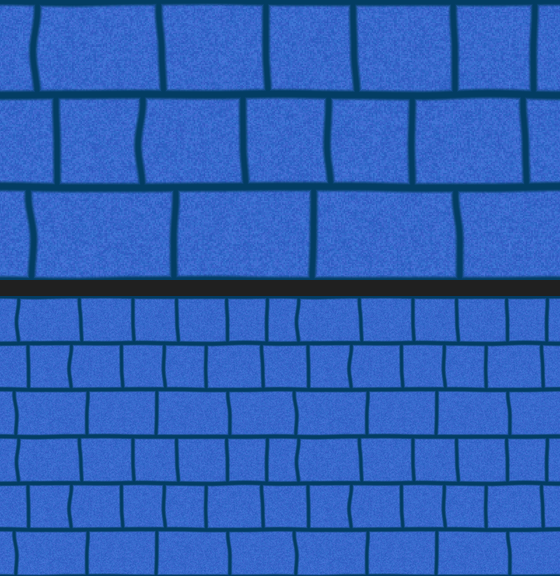
Top: one tile. Bottom: repeated 2 by 2.
A Shadertoy shader for this pattern:

```glsl
// Grainy blue blocks in three uneven courses, divided by soft wavering dark joints.

const float TAU = 6.2831853;
const float WIDTH = 2.0;          // canvas is 2 wide and 1 high
const float COURSES = 3.0;
const float JOINT_DROP = 0.0035;  // joints sit a little below the even thirds
const vec3 BLOCK = vec3(0.22, 0.41, 0.80);
const vec3 JOINT = vec3(0.01, 0.24, 0.39);

// Spacing of the upright joints in a course: harmonics shift them from an even grid.
struct Course {
    float count;
    float start;
    vec3 drift;
    vec3 phase;
};

Course getCourse(float row) {
    if (row < 0.5) return Course(4.0, 0.242, vec3(0.017, -0.012, 0.0), vec3(2.47, 0.0, 0.0));
    if (row < 1.5) return Course(6.0, 0.547, vec3(0.060, 0.102, 0.0), vec3(-0.74, 1.32, 0.0));
    return Course(6.0, 0.724, vec3(-0.185, -0.146, -0.026), vec3(0.0));
}

float hash(vec2 p) {
    vec3 q = fract(p.xyx * 0.1031);
    q += dot(q, q.yzx + 33.33);
    return fract((q.x + q.y) * q.z);
}

// Value noise that wraps after a whole number of cells.
float noise(vec2 p, vec2 period) {
    vec2 cell = floor(p);
    vec2 f = fract(p);
    f = f * f * (3.0 - 2.0 * f);
    vec2 a = mod(cell, period);
    vec2 b = mod(cell + 1.0, period);
    return mix(mix(hash(a), hash(vec2(b.x, a.y)), f.x),
               mix(hash(vec2(a.x, b.y)), hash(b), f.x), f.y);
}

// Distance to the nearest level joint.
float levelDistance(vec2 p) {
    float y = p.y + JOINT_DROP;
    float line = round(y * COURSES);
    float seed = mod(line, COURSES) + 11.0;
    float wave = noise(vec2(p.x * 4.0, seed), vec2(4.0 * WIDTH, 64.0)) - 0.5;
    return abs(y - line / COURSES - 0.011 * wave);
}

// Distance to the nearest upright joint of the course at this height.
float uprightDistance(vec2 p) {
    float height = (p.y + JOINT_DROP) * COURSES;
    float row = mod(floor(height), COURSES);
    Course course = getCourse(row);
    float nearest = WIDTH;
    for (float i = 0.0; i < course.count; i++) {
        float angle = TAU * i / course.count;
        float drift = dot(course.drift, cos(angle * vec3(1.0, 2.0, 3.0) + course.phase));
        float x = (i + course.start + drift) * WIDTH / course.count;
        float seed = row * 8.0 + i + 20.0;
        float bend = noise(vec2(fract(height) * 2.2, seed), vec2(64.0)) - 0.5;
        float dx = p.x - x - 0.024 * bend;
        dx -= WIDTH * round(dx / WIDTH);
        nearest = min(nearest, abs(dx));
    }
    return nearest;
}

float softLine(float dist, float halfWidth, float blur) {
    return 1.0 - smoothstep(halfWidth - blur, halfWidth + blur, dist);
}

// Fine speckle with a slight tint, over a faint coarser mottling.
vec3 grain(vec2 p) {
    vec2 fine = vec2(200.0);
    vec2 size = vec2(WIDTH, 1.0);
    float speck = noise(p * fine, fine * size) - 0.5;
    float tint = noise(p * fine + 57.0, fine * size) - 0.5;
    float mottle = noise(p * 50.0, 50.0 * size) - 0.5;
    return vec3(0.11, 0.11, 0.10) * speck + vec3(0.05, -0.04, 0.0) * tint + 0.018 * mottle;
}

void mainImage(out vec4 fragColor, in vec2 fragCoord) {
    vec2 p = fragCoord / iResolution.xy * vec2(WIDTH, 1.0);
    float blur = max(0.008, 1.0 / iResolution.y);

    // Joints
    float level = softLine(levelDistance(p), 0.0160, blur);
    float upright = softLine(uprightDistance(p), 0.0132, blur);
    float joint = max(level, upright);

    // Blocks
    vec3 color = mix(BLOCK + grain(p), JOINT, joint);
    fragColor = vec4(color, 1.0);
}
```
